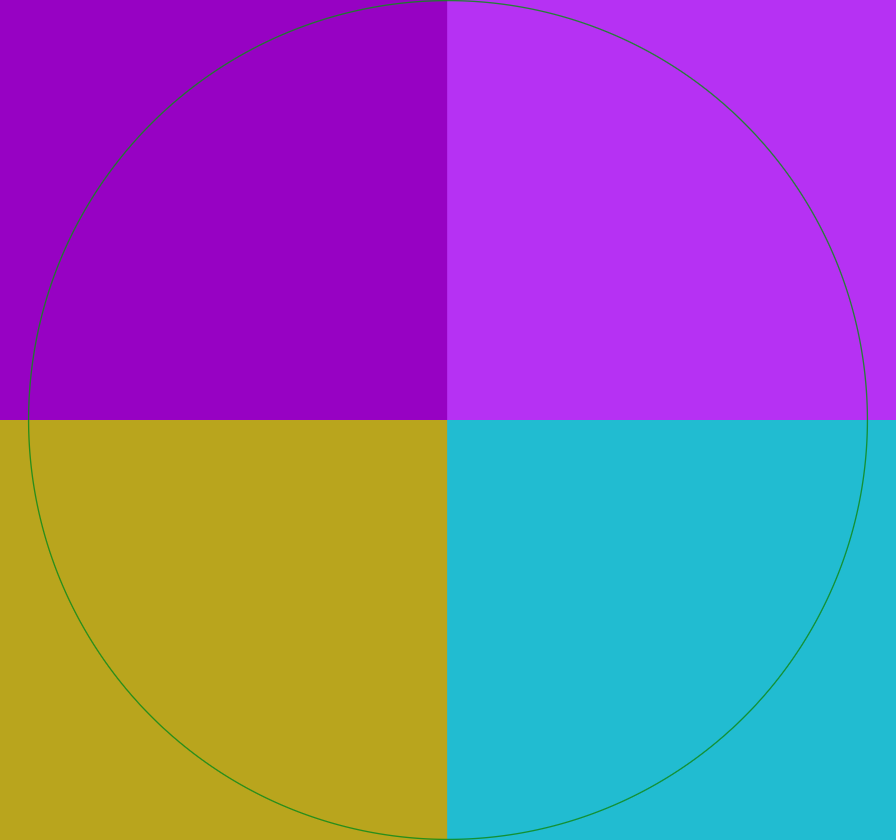
Write a WebGL 2 fragment shader that draws this background.

```glsl
#version 300 es
precision highp float;
// Four flat colour quadrants meeting near the canvas centre, crossed by a
// thin green ring that spans the full height. The quadrants are blended with
// antialiased steps and the ring is drawn from a circle distance function.

uniform vec2 u_resolution;
out vec4 outColor;

const vec3 DEEP_PURPLE  = vec3(0.592, 0.008, 0.765);
const vec3 LIGHT_VIOLET = vec3(0.714, 0.192, 0.953);
const vec3 OLIVE_GOLD   = vec3(0.725, 0.647, 0.114);
const vec3 CYAN         = vec3(0.129, 0.737, 0.820);
const vec3 RING_GREEN   = vec3(0.06, 0.54, 0.10);

// Lengths are fractions of the canvas height, measured from its centre.
const vec2  SPLIT        = vec2(-0.001, 0.0);
const float RING_RADIUS  = 0.4993;
const float RING_WIDTH   = 0.0016;
const float RING_OPACITY = 0.85;

// Antialiased step: 0 below the edge, 1 above it, one pixel wide.
float softStep(float distanceToEdge, float pixel) {
    return clamp(distanceToEdge / pixel + 0.5, 0.0, 1.0);
}

// Share of a pixel covered by a line of the given width.
float lineCoverage(float distanceToLine, float width, float pixel) {
    return softStep(distanceToLine + 0.5 * width, pixel)
         - softStep(distanceToLine - 0.5 * width, pixel);
}

vec3 quadrants(vec2 p, float pixel) {
    float right = softStep(p.x - SPLIT.x, pixel);
    float upper = softStep(p.y - SPLIT.y, pixel);
    vec3 bottomRow = mix(OLIVE_GOLD, CYAN, right);
    vec3 topRow = mix(DEEP_PURPLE, LIGHT_VIOLET, right);
    return mix(bottomRow, topRow, upper);
}

void main() {
    float pixel = 1.0 / u_resolution.y;
    vec2 p = (gl_FragCoord.xy - 0.5 * u_resolution) * pixel;

    vec3 color = quadrants(p, pixel);

    // Thin ring over the quadrants
    float ring = lineCoverage(length(p) - RING_RADIUS, RING_WIDTH, pixel);
    color = mix(color, RING_GREEN, ring * RING_OPACITY);

    outColor = vec4(color, 1.0);
}
```
